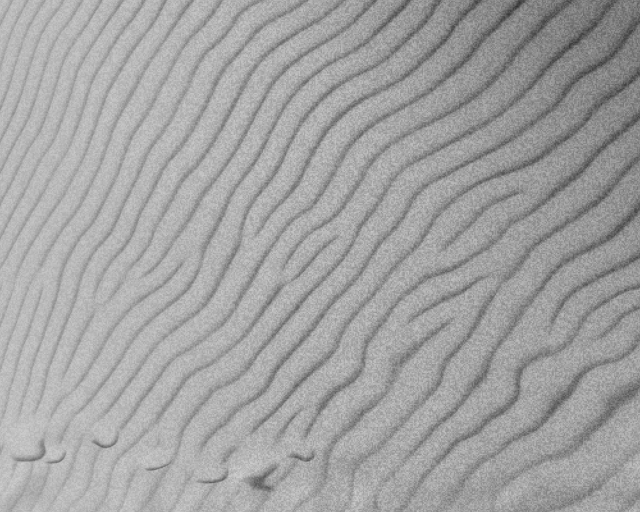
This texture is drawn by a Shadertoy shader. Its source:

```glsl
#define LIGHT_SAND 0.735
#define SIDE_FALLOFF 0.095
#define CORNER_SHADE 0.17
#define LINE_DEPTH 0.19
#define BEND 1.4
#define WIGGLE 0.42
#define FORKS 18
#define DENTS 7
#define GRAIN_SCALE 400.0
#define GRAIN_DEPTH 0.21

const float TAU = 6.2831853;

float hash(vec2 p) {
    vec3 q = fract(p.xyx * 0.1031);
    q += dot(q, q.yzx + 33.33);
    return fract((q.x + q.y) * q.z);
}

float noise(vec2 p) {
    vec2 i = floor(p), f = p - i;
    f = f * f * f * (f * (f * 6.0 - 15.0) + 10.0);
    return mix(mix(hash(i), hash(i + vec2(1, 0)), f.x),
               mix(hash(i + vec2(0, 1)), hash(i + vec2(1, 1)), f.x), f.y);
}

// Ripple count across the slope: tight and steep at left, wide at right
float ripplePhase(vec2 p) {
    float phase = 7.0 * p.x - 11.0 * exp(-2.2 * p.x);
    phase += -11.5 * p.y - 2.5 * p.y * p.y + 2.0 * p.x * p.y;
    vec2 crest = vec2(dot(p, vec2(0.62, 0.78)), dot(p, vec2(0.78, -0.62)));
    phase += BEND * (noise(crest * vec2(5.0, 2.2) + 20.0) - 0.5);
    float rough = mix(1.6, 0.6, smoothstep(0.1, 0.75, p.y));
    return phase + WIGGLE * rough * (noise(crest * vec2(14.0, 8.0) + 50.0) - 0.5);
}

// Phase vortices split or end a ripple; x: phase shift, y: line strength
vec2 forks(vec2 p) {
    vec2 result = vec2(0.0, 1.0);
    for (int i = 0; i < FORKS; i++) {
        float id = float(i);
        vec2 center = vec2(1.25 * fract(id * 0.618 + 0.21),
                           0.1 + 0.62 * hash(vec2(id, 7.0)));
        vec2 d = p - center;
        float turn = mod(id, 2.0) * 2.0 - 1.0;
        result.x += turn * atan(d.y, d.x + 1e-5) / TAU;
        result.y *= mix(0.2, 1.0, smoothstep(0.0, 0.035, length(d)));
    }
    return result;
}

// Row of hollows near the foot; x: shade, y: remaining ripple strength
vec2 dents(vec2 p) {
    vec2 result = vec2(0.0, 1.0);
    float wobble = 0.9 * (noise(p * 28.0) - 0.5);
    for (int i = 0; i < DENTS; i++) {
        float id = float(i);
        float radius = mix(0.02, 0.05, hash(vec2(id, 31.0)));
        vec2 center = vec2(0.03 + 0.09 * id, 0.135 - 0.006 * id);
        center += 0.07 * (vec2(hash(vec2(id, 3.0)), hash(vec2(id, 17.0))) - 0.5);
        vec2 q = (p - center) / radius;
        float d = length(q * vec2(0.9, 1.1)) + wobble;
        float facing = dot(q, vec2(0.45, -0.89)) / (length(q) + 0.01);
        float rim = (d - 1.0) / (d < 1.0 ? 0.22 : 0.09);
        result.x += 0.03 * exp(-1.5 * d * d);
        result.x -= 0.27 * exp(-rim * rim) * smoothstep(0.3, 0.95, facing);
        result.y *= smoothstep(0.6, 1.5, d);
    }
    return result;
}

void mainImage(out vec4 fragColor, in vec2 fragCoord) {
    vec2 p = fragCoord / iResolution.y;

    // Broad light across the slope
    float shade = LIGHT_SAND - SIDE_FALLOFF * smoothstep(-0.1, 1.1, p.x);
    shade -= CORNER_SHADE * smoothstep(1.35, 2.35, p.x + p.y);
    shade += 0.02 * (noise(p * 4.0 + 9.0) - 0.5);

    // Ripples: soft shade uphill of each line, crisp edge downhill
    vec2 fork = forks(p);
    vec2 dent = dents(p);
    float offset = fract(ripplePhase(p) + fork.x + 0.5) - 0.5;
    float width = offset < 0.0 ? 0.15 : 0.07;
    float line = exp(-offset * offset / (width * width));
    float settled = smoothstep(0.02, 0.22, p.y + 0.16 * (noise(p * 7.0) - 0.5));
    float strength = fork.y * dent.y * mix(0.45, 1.0, settled);
    strength *= mix(0.55, 1.0, smoothstep(0.0, 0.6, p.x));
    strength *= 0.65 + 0.55 * noise(p * 9.0 + 70.0);
    shade -= strength * LINE_DEPTH * line;
    shade -= strength * 0.015 * cos(TAU * (offset + 0.12));

    // Trampled lumps along the foot
    vec2 lump = p * 18.0;
    shade += 0.13 * (1.0 - settled) * (noise(lump) - noise(lump + vec2(0.3, -0.3)));
    shade += dent.x;

    // Sand grains, stronger on the shaded side
    float grain = 0.7 * noise(p * GRAIN_SCALE) + 0.3 * noise(p * GRAIN_SCALE * 0.53 + 90.0) - 0.5;
    shade += GRAIN_DEPTH * mix(0.5, 1.0, smoothstep(0.0, 0.8, p.x)) * grain;

    fragColor = vec4(vec3(clamp(shade, 0.0, 1.0)), 1.0);
}
```
